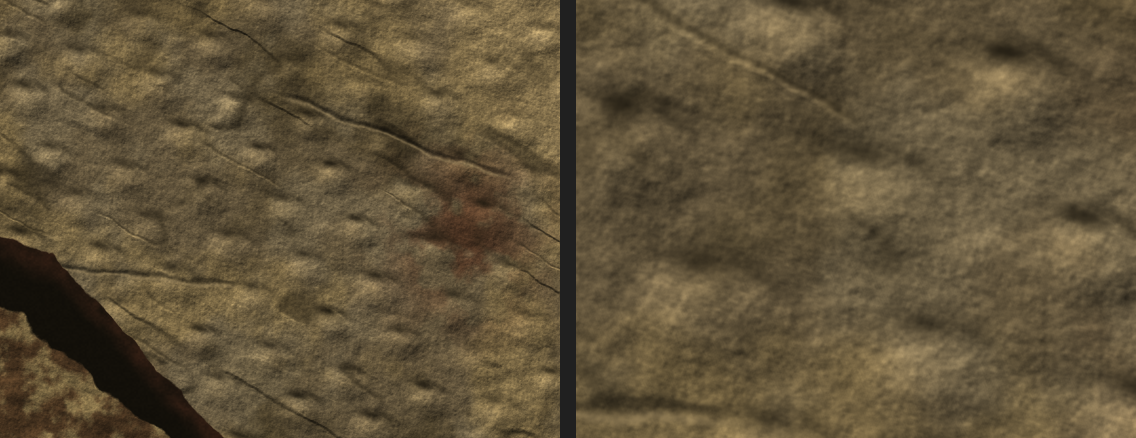
Left: the whole. Right: its middle third, enlarged.
Reproduce this texture procedurally as a Shadertoy shader.

```glsl
// Weathered stone slab with a slanted lattice of raised scars and a broken corner.
// A height field of domes, wrinkles and fractal noise is lit from the upper left;
// dark hollows, mineral stains and the shadowed break are then laid over it.

const vec3 DARK   = vec3(0.12, 0.10, 0.06);
const vec3 OLIVE  = vec3(0.27, 0.23, 0.15);
const vec3 STONE  = vec3(0.36, 0.31, 0.22);
const vec3 GREY   = vec3(0.43, 0.38, 0.28);
const vec3 OCHRE  = vec3(0.46, 0.39, 0.25);
const vec3 PALE   = vec3(0.58, 0.50, 0.35);
const vec3 RUST   = vec3(0.29, 0.17, 0.11);
const vec3 SOIL   = vec3(0.36, 0.26, 0.16);
const vec2 TO_LIGHT = vec2(-0.55, 0.83);

float hash(vec2 p) {
    return fract(sin(dot(p, vec2(127.1, 311.7))) * 43758.55);
}

float noise(vec2 p) {
    vec2 i = floor(p), f = fract(p);
    f = f * f * (3.0 - 2.0 * f);
    return mix(mix(hash(i), hash(i + vec2(1, 0)), f.x),
               mix(hash(i + vec2(0, 1)), hash(i + vec2(1, 1)), f.x), f.y);
}

float fbm(vec2 p) {
    float sum = 0.0, amp = 0.52;
    for (int i = 0; i < 5; i++) {
        sum += amp * noise(p);
        p = mat2(1.6, 1.2, -1.2, 1.6) * p + 7.3;
        amp *= 0.5;
    }
    return sum;
}

vec2 rotate(vec2 p, float a) {
    float c = cos(a), s = sin(a);
    return vec2(c * p.x - s * p.y, s * p.x + c * p.y);
}

// Lattice of scars: x = dome height, y = dark hollow, z = pale lit face
vec3 scars(vec2 p) {
    mat2 lattice = mat2(0.173, -0.045, 0.052, -0.125);
    vec2 origin = vec2(0.197, 0.845);
    vec2 cell = floor(inverse(lattice) * (p - origin) + 0.5);
    vec3 result = vec3(0);
    for (int j = -1; j <= 1; j++)
    for (int i = -1; i <= 1; i++) {
        vec2 id = cell + vec2(i, j);
        float size = mix(0.85, 1.15, hash(id + 3.1));
        float strength = mix(0.45, 1.0, hash(id + 8.7));
        vec2 jitter = vec2(hash(id), hash(id + 5.3)) - 0.5;
        vec2 q = (p - origin - lattice * id - 0.018 * jitter) / size;
        float d = length(rotate(q, 0.42) / vec2(0.060, 0.041));
        float facing = dot(normalize(q + 1e-5), vec2(0.22, 0.975));
        float rim = (d - 1.0) / (d < 1.0 ? 0.13 : 0.24);
        float arc = exp(-rim * rim) * smoothstep(0.35, 0.95, facing);
        vec2 pit = rotate(q - vec2(-0.010, 0.040), 0.25) / vec2(0.026, 0.010);
        vec2 face = (q - vec2(-0.017, 0.008)) / vec2(0.030, 0.022);
        float dome = 1.0 - smoothstep(0.1, 1.15, d);
        result.x = max(result.x, dome * mix(0.7, 1.0, strength));
        result.y = max(result.y, strength * max(0.6 * arc, exp(-dot(pit, pit))));
        result.z = max(result.z, strength * exp(-dot(face, face)));
    }
    return result;
}

// Oblique wrinkles: x = signed level around the crack, y = where it shows
vec2 wrinkles(vec2 p) {
    vec2 r = rotate(p, 0.52);
    r.y += 0.022 * (fbm(p * 16.0) - 0.5);
    float level = noise(r * vec2(4.5, 19.0) + 2.0) - 0.5;
    return vec2(level, smoothstep(0.42, 0.68, noise(r * vec2(9.0, 12.0) + 31.0)));
}

float height(vec2 p) {
    vec2 w = wrinkles(p);
    vec2 grainDir = rotate(p, 0.52);
    return 0.015 * scars(p).x
         + 0.006 * w.y * smoothstep(-0.07, 0.07, w.x)
         + 0.013 * fbm(grainDir * vec2(11.0, 20.0))
         + 0.0055 * fbm(p * 62.0);
}

// Signed distance to a ragged seam from a to b; y fades its ends
vec2 seam(vec2 p, vec2 a, vec2 b) {
    vec2 along = normalize(b - a), q = p - a;
    float t = dot(q, along) / length(b - a);
    float side = dot(q, vec2(-along.y, along.x)) + 0.045 * (fbm(p * 9.0) - 0.5);
    return vec2(side, smoothstep(0.0, 0.1, t) * (1.0 - smoothstep(0.85, 1.0, t)));
}

vec3 addSeam(vec3 color, vec2 s) {
    float lip = exp(-pow(s.x / 0.0035, 2.0));
    float shade = exp(-pow((s.x - 0.009) / 0.006, 2.0));
    color *= 1.0 - 0.45 * s.y * shade;
    return mix(color, PALE, 0.55 * s.y * lip);
}

vec3 slabColor(vec2 p, float slope) {
    vec3 scar = scars(p);
    vec2 w = wrinkles(p);
    float weather = smoothstep(0.72, 1.12, 0.5 * (p.x + p.y));
    vec3 color = mix(OLIVE, STONE, smoothstep(0.25, 0.55, fbm(p * 5.0)));
    color = mix(color, GREY, 0.65 * smoothstep(0.45, 0.7, fbm(p * 9.0 + 4.0)));
    float ochre = smoothstep(0.45, 0.72, fbm(p * 6.0 + 19.0) + 0.22 * weather);
    color = mix(color, OCHRE, 0.8 * ochre);
    color = mix(color, PALE, 0.4 * weather + 0.42 * scar.z);
    // Rusty stain on the right
    vec2 stain = (p - vec2(1.06, 0.46)) / vec2(0.15, 0.17);
    float rust = exp(-dot(stain, stain)) * smoothstep(0.4, 0.62, fbm(p * 13.0 + 8.0));
    color = mix(color, RUST, 0.75 * rust);
    color *= clamp(1.04 + 0.62 * slope, 0.35, 1.6);
    float crack = w.y * exp(-pow((w.x + 0.03) / 0.05, 2.0));
    color = mix(color, DARK, 0.4 * crack);
    color = mix(color, DARK * 0.8, 0.85 * scar.y * (1.0 - 0.45 * weather));
    color = addSeam(color, seam(p, vec2(0.62, 0.79), vec2(1.2, 0.58)));
    return addSeam(color, seam(p, vec2(0.10, 0.40), vec2(0.57, 0.33)));
}

void mainImage(out vec4 fragColor, in vec2 fragCoord) {
    vec2 p = fragCoord / iResolution.y;
    float e = 0.0018, h = height(p);
    vec2 grad = vec2(height(p + vec2(e, 0)) - h, height(p + vec2(0, e)) - h) / e;
    float slope = -dot(grad, TO_LIGHT);
    vec3 color = slabColor(p, slope);

    // Broken corner: brown wall, cast shadow, then lit soil
    float ragged = fbm(p * 17.0) - 0.5;
    float edge = p.y - min(0.463 - 0.4 * p.x, 0.545 - 1.08 * p.x) + 0.035 * ragged;
    float ground = p.y - 0.315 + 0.82 * p.x + 0.06 * ragged;
    float rough = fbm(p * 30.0 + 3.0);
    vec3 wall = mix(DARK * 0.6, RUST * 0.75, smoothstep(-0.075, -0.02, edge) * rough);
    vec3 soil = mix(SOIL * 0.75, OCHRE, smoothstep(0.4, 0.75, rough));
    soil *= clamp(1.0 + 0.6 * slope, 0.35, 1.5);
    vec3 below = mix(soil, wall, smoothstep(-0.005, 0.005, ground));
    color = mix(below, color, smoothstep(-0.003, 0.003, edge));

    color *= 1.0 + 0.22 * (noise(p * 230.0) - 0.5);
    fragColor = vec4(color, 1.0);
}
```
